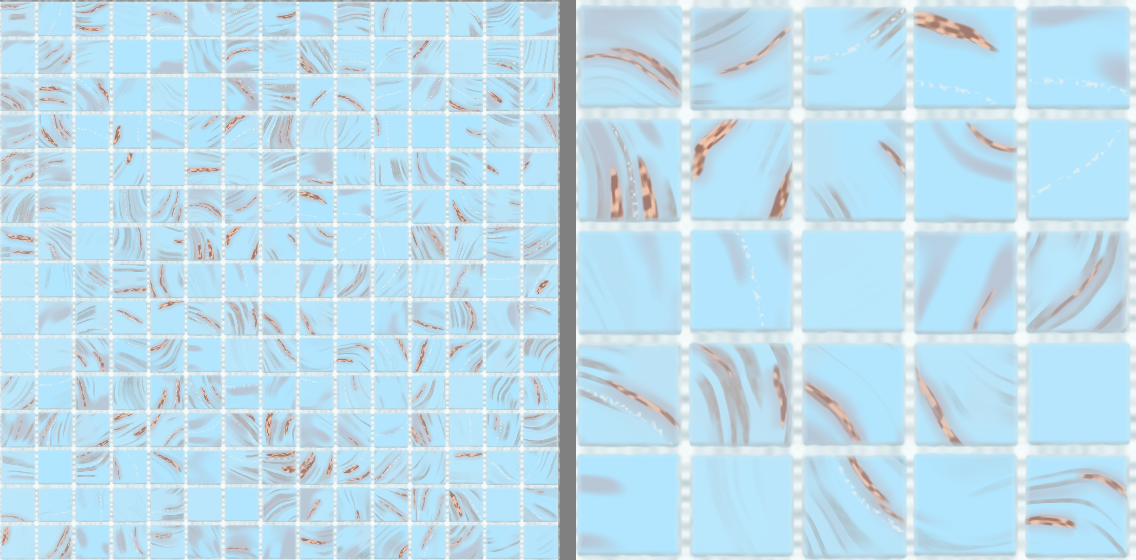
Left, the full canvas; right, a detail of the centre.
Give the GLSL for this texture, as a three.js fragment shader.

```glsl
// Sheet of 15 x 15 pale blue glass mosaic tiles on beaded white grout.
// Each tile bends its own streak coordinates, which carry grainy grey veins,
// mauve smoke, copper ribbons and glitter; some tiles stay nearly plain.

varying vec2 vUv;

float hash(vec2 p) {
  return fract(sin(dot(p, vec2(127.1, 311.7))) * 43758.5453);
}

float noise(vec2 p) {
  vec2 i = floor(p), f = fract(p);
  f = f * f * (3.0 - 2.0 * f);
  return mix(mix(hash(i), hash(i + vec2(1.0, 0.0)), f.x),
             mix(hash(i + vec2(0.0, 1.0)), hash(i + vec2(1.0, 1.0)), f.x), f.y);
}

// Signed distance to a box with slightly rounded corners
float roundedBox(vec2 p, vec2 halfSize, float radius) {
  vec2 d = abs(p) - halfSize + radius;
  return length(max(d, 0.0)) + min(max(d.x, d.y), 0.0) - radius;
}

// Rotated, fanned and curved coordinates: x along the streaks, y across
vec2 streakSpace(vec2 p, vec2 id) {
  float angle = (hash(id + 3.1) - 0.5) * 2.9;
  float c = cos(angle), s = sin(angle);
  vec2 q = vec2(c * p.x + s * p.y, c * p.y - s * p.x);
  q.y *= 1.0 + (hash(id + 5.7) - 0.5) * 1.4 * q.x;
  q.y += (hash(id + 8.3) - 0.5) * 1.2 * q.x * q.x;
  q.y += 0.09 * (noise(p * 2.5 + id * 7.3) - 0.5);
  return q;
}

vec3 glass(vec2 p, vec2 id) {
  vec2 q = streakSpace(p, id);
  vec2 seed = id * 13.7;
  float busy = smoothstep(0.12, 0.75, hash(id + 11.3));
  float grain = noise(vec2(q.x * 16.0, q.y * 36.0) + seed);
  vec3 color = mix(vec3(0.685, 0.90, 1.0), vec3(0.73, 0.905, 0.985), hash(id + 1.9));

  // Milky cloud and mauve smoke, stretched along the streaks
  float cloud = smoothstep(0.45, 0.9, noise(p * 2.0 + seed));
  color = mix(color, vec3(0.76, 0.87, 0.93), 0.5 * cloud * busy);
  float smoke = smoothstep(0.55, 0.85, noise(vec2(q.x * 1.5, q.y * 4.0) + seed + 83.0));
  color = mix(color, vec3(0.73, 0.75, 0.80), 0.8 * smoke * step(0.6, hash(id + 15.2)));

  // Long broad and fine veins
  float area = busy * smoothstep(0.25, 0.6, noise(p * 2.3 + seed + 31.0));
  float broad = smoothstep(0.5, 0.8, noise(vec2(q.x * 0.8, q.y * 8.0) + seed));
  float fine = smoothstep(0.55, 0.78, noise(vec2(q.x * 0.9, q.y * 17.0) + seed + 57.0));
  vec3 veinColor = mix(vec3(0.65, 0.72, 0.75), vec3(0.72, 0.66, 0.64), hash(id + 19.4));
  color = mix(color, vec3(0.72, 0.80, 0.85), 0.7 * area * broad);
  color = mix(color, veinColor, area * fine * (0.55 + 0.45 * grain));

  // Copper ribbons, from faint long threads to bright foil
  for (int i = 0; i < 4; i++) {
    vec2 key = id + vec2(float(i) * 17.3, 41.9);
    float present = step(hash(key), 0.05 + 0.25 * busy);
    float foil = hash(key + 12.4);
    float along = (q.x - (hash(key + 2.3) - 0.5) * 0.8) / mix(0.25, 0.7, hash(key + 4.1));
    float taper = max(1.0 - along * along, 0.0);
    float wobble = 0.05 * (noise(vec2(q.x * 5.0, foil * 40.0)) - 0.5);
    float across = abs(q.y - (hash(key + 6.7) - 0.5) * 0.85 + wobble);
    float width = mix(0.004, 0.05, foil * foil) * taper;
    float ribbon = 1.0 - smoothstep(width, width + 0.025, across);
    float halo = 1.0 - smoothstep(width, width + 0.15, across);
    vec3 copper = mix(vec3(0.62, 0.45, 0.39), vec3(0.96, 0.77, 0.66), smoothstep(0.2, 0.85, grain));
    float fade = present * smoothstep(0.0, 0.5, taper);
    color = mix(color, vec3(0.75, 0.75, 0.79), 0.6 * fade * halo);
    color = mix(color, copper, fade * ribbon * mix(0.5, 0.95, foil));
  }

  // Fine broken line of glitter
  float line = abs(q.y - (hash(id + 23.1) - 0.5) * 0.6);
  float sparkle = smoothstep(0.4, 0.75, noise(p * 36.0 + seed));
  sparkle *= step(hash(id + 29.6), 0.4) * (1.0 - smoothstep(0.0, 0.04, line));
  return mix(color, vec3(0.92, 0.94, 0.94), 0.75 * sparkle);
}

// Translucent grout: white beads on upright joints, plainer level joints
vec3 grout(vec2 grid) {
  vec2 joint = abs(fract(grid + 0.5) - 0.5);
  float upright = step(joint.x, joint.y);
  float along = mix(grid.x, grid.y, upright);
  float across = min(joint.x, joint.y);
  float bead = 0.5 + 0.5 * cos(along * 6.28318 * 7.0 + 4.0 * noise(grid * 3.0));
  bead *= 1.0 - smoothstep(0.02, 0.055, across);
  vec3 color = mix(vec3(0.74, 0.81, 0.83), vec3(0.89, 0.93, 0.94), noise(grid * 11.0));
  color = mix(color, vec3(0.89, 0.95, 0.97), 0.4 * (1.0 - upright));
  color = mix(color, vec3(0.96, 0.98, 0.98), bead * mix(0.4, 0.9, upright));
  float crossing = 1.0 - smoothstep(0.04, 0.1, length(joint));
  return mix(color, vec3(0.97, 0.99, 0.99), 0.9 * crossing);
}

void main() {
  vec2 grid = vUv * 15.0 + 0.02;
  vec2 id = floor(grid);

  // Tile slightly out of place and size, with an uneven rim
  vec2 shift = vec2(hash(id + 61.0), hash(id + 67.0)) - 0.5;
  vec2 p = fract(grid) - 0.5 - 0.03 * shift;
  vec2 halfSize = vec2(0.456, 0.46) - 0.012 * hash(id + 71.0);
  float edge = roundedBox(p, halfSize, 0.03) + 0.016 * (noise(grid * 14.0) - 0.5);

  // Narrow pale bevel, with a grey shade along the lower side
  vec3 tile = glass(p, id);
  tile = mix(tile, vec3(0.79, 0.91, 0.96), 0.45 * smoothstep(-0.05, -0.01, edge));
  float lower = smoothstep(-0.40, -0.45, p.y) * (0.4 + 0.6 * noise(grid * 7.0));
  tile = mix(tile, vec3(0.68, 0.75, 0.77), 0.9 * lower);
  vec3 color = mix(tile, grout(grid), smoothstep(-0.012, 0.014, edge));

  // Slightly paler toward the left
  color = mix(color, vec3(0.85, 0.92, 0.97), 0.1 * (1.0 - smoothstep(0.0, 0.2, vUv.x)));

  // Grey mesh showing at the top and right borders
  float border = smoothstep(0.995, 0.9985, max(vUv.x, vUv.y));
  color = mix(color, vec3(0.52, 0.54, 0.54), border * (0.5 + 0.5 * noise(grid * 12.0)));
  gl_FragColor = vec4(color, 1.0);
}
```
